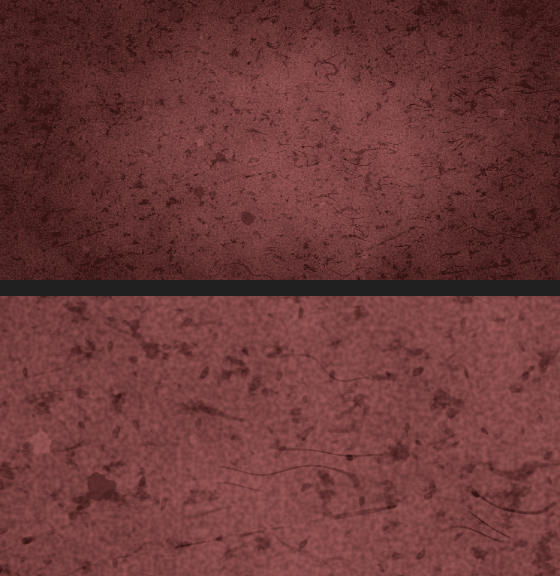
Top, the full canvas; bottom, a detail of the centre.
Give the GLSL for this texture, as a WebGL 2 fragment shader.

```glsl
#version 300 es
precision highp float;

uniform vec2 u_resolution;
out vec4 fragColor;

vec2 hash2(vec2 cell) {
    uvec2 v = uvec2(ivec2(floor(cell))) * 1664525u + 1013904223u;
    v.x += v.y * 1664525u;
    v.y += v.x * 1664525u;
    v ^= v >> 16u;
    v.x += v.y * 1664525u;
    v.y += v.x * 1664525u;
    v ^= v >> 16u;
    return vec2(v >> 8u) / 16777216.0;
}

float cornerSlope(vec2 cell, vec2 offset) {
    float angle = 6.2832 * hash2(cell).x;
    return dot(vec2(cos(angle), sin(angle)), offset);
}

float gradientNoise(vec2 p) {
    vec2 i = floor(p), f = p - i;
    vec2 w = f * f * f * (f * (f * 6.0 - 15.0) + 10.0);
    vec2 e = vec2(1, 0);
    float low = mix(cornerSlope(i, f), cornerSlope(i + e, f - e), w.x);
    float high = mix(cornerSlope(i + e.yx, f - e.yx), cornerSlope(i + 1.0, f - 1.0), w.x);
    return 1.4 * mix(low, high, w.y);
}

float fbm(vec2 p) {
    float sum = 0.0, gain = 0.55;
    for (int i = 0; i < 5; i++) {
        sum += gain * gradientNoise(p);
        p = mat2(1.6, 1.2, -1.2, 1.6) * p + 17.3;
        gain *= 0.58;
    }
    return sum;
}

// Small slanted pits, one candidate in each grid cell
float pits(vec2 p, float scale, float chance, float soft) {
    vec2 cell = floor(p * scale);
    vec2 shape = hash2(cell + 91.0);
    vec2 d = (fract(p * scale) - mix(vec2(0.3), vec2(0.7), hash2(cell))) / scale;
    float angle = (shape.y - 0.5) * 2.4;
    d = mat2(cos(angle), sin(angle), -sin(angle), cos(angle)) * d;
    float size = mix(0.0025, 0.006, shape.y);
    float dist = length(d * vec2(1.5, 0.7)) + 0.004 * gradientNoise(p * 90.0);
    return step(shape.x, chance) * (1.0 - smoothstep(size - soft, size + soft, dist));
}

// Long thin scratches, broken along their length
float scratches(vec2 p, float soft) {
    float mark = 0.0;
    float wear = smoothstep(-0.35, 0.3, gradientNoise(p * 45.0));
    for (int i = 0; i < 18; i++) {
        vec2 start = hash2(vec2(i, 41)) * vec2(2, 1);
        vec2 kind = hash2(vec2(i, 67));
        float angle = i % 3 == 0 ? (kind.x - 0.5) * 4.0 : (kind.x - 0.4) * 0.7;
        float span = mix(0.08, 0.42, kind.y * kind.y);
        vec2 dir = vec2(cos(angle), sin(angle));
        vec2 d = p - start;
        float along = clamp(dot(d, dir), 0.0, span);
        float dist = length(d - dir * along) + 0.002 * gradientNoise(p * 30.0);
        float width = 0.0022 * along / span;
        float line = 1.0 - smoothstep(width, width + 1.3 * soft, dist);
        mark = max(mark, line * wear * mix(0.4, 1.0, kind.y));
    }
    return mark;
}

// Ragged round stains: x holds dark ones, y pale chips
vec2 stains(vec2 p, float soft) {
    vec2 mark = vec2(0);
    float ragged = 0.007 * gradientNoise(p * 65.0) + 0.004 * gradientNoise(p * 130.0);
    for (int i = 0; i < 14; i++) {
        vec2 center = hash2(vec2(i, 137)) * vec2(1.8, 0.9) + vec2(0.1, 0.05);
        float size = hash2(vec2(i, 211)).x;
        bool dark = i < 6;
        float radius = dark ? mix(0.011, 0.027, size) : mix(0.005, 0.014, size);
        float dist = length(p - center) + ragged;
        float disc = 1.0 - smoothstep(radius - soft, radius + 1.5 * soft, dist);
        mark = max(mark, disc * (dark ? vec2(1, 0) : vec2(0, 1)));
    }
    return mark;
}

void main() {
    vec2 uv = gl_FragCoord.xy / u_resolution;
    vec2 p = uv * vec2(2, 1);
    float soft = 1.0 / u_resolution.y;

    // Lit middle with uneven dark borders
    float rim = 2.0 * length((uv - vec2(0.54, 0.48)) * vec2(1.0, 0.76));
    rim += 0.16 * fbm(p * 3.0 + 5.0);
    float tone = 0.95 - 0.79 * smoothstep(0.22, 1.06, rim);

    // Cloudy mottling and grain
    float cloud = fbm(p * 4.5 + 31.0);
    tone += 0.22 * cloud + 0.16 * fbm(p * 17.0);
    tone += 0.20 * gradientNoise(p * 105.0) + 0.25 * gradientNoise(p * 187.0 + 9.0);

    // Dark flecks gathered in worn patches
    float flecks = smoothstep(0.16, 0.5, fbm(p * vec2(27, 34) + 63.0) - 0.25 * cloud);
    tone -= 0.5 * flecks;

    // Fine level cracks, denser to the right
    vec2 grainDir = p * vec2(5, 24) + vec2(0, 0.8 * gradientNoise(p * 11.0));
    float crack = 1.0 - smoothstep(0.02, 0.07, abs(gradientNoise(grainDir + 13.0)));
    crack *= smoothstep(0.0, 0.35, gradientNoise(p * vec2(9, 14) + 77.0));
    tone -= crack * mix(0.15, 0.5, smoothstep(0.5, 1.3, p.x));

    // Individual damage
    vec2 stain = stains(p, soft);
    tone -= 0.42 * scratches(p, soft);
    tone -= 0.5 * pits(p, 15.0, 0.3, soft);
    tone -= 0.35 * pits(p + 3.7, 31.0, 0.22, soft);
    tone = mix(tone, 0.08 + 0.25 * tone, 0.85 * stain.x);
    tone += 0.3 * stain.y + 0.25 * pits(p + 8.3, 13.0, 0.07, soft);

    tone = clamp(tone, -0.12, 1.22);
    fragColor = vec4(mix(vec3(0.25, 0.10, 0.10), vec3(0.53, 0.29, 0.29), tone), 1);
}
```
